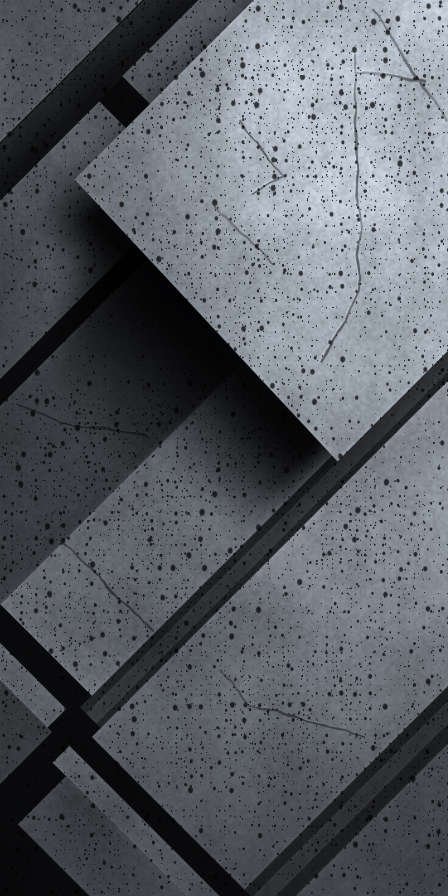
Write a Shadertoy shader that draws this background.

```glsl
// Overlapping concrete slabs laid on the diagonal, with dark grooves and a deep cast shadow.
// Slabs are boxes in rotated axes: q.x runs down-right, q.y runs up-right.
// Noise stains, hashed pores and wobbling line cracks weather the surfaces.

const vec3 TINT = vec3(0.95, 1.0, 1.05);
const float FAR = 9.0;            // open end of a slab
const float STAIN = 0.42;         // strength of broad blotches
const float GRAIN = 0.20;         // strength of fine speckle
const float PORE_DEPTH = 0.72;
const float CRACK_DEPTH = 0.55;
const float CRACK_WIDTH = 0.0026;
const float BIG_SKEW = 0.035;     // slight turn of the top slab
const float BIG_EDGE = -0.234;    // its lower-left edge

// Crack segments: start xy, end xy, canvas width = 1
const vec4 CRACKS[12] = vec4[12](
    vec4(0.83, 1.98, 1.00, 1.73), vec4(0.79, 1.84, 0.95, 1.82),
    vec4(0.79, 1.88, 0.805, 1.35), vec4(0.805, 1.35, 0.72, 1.19),
    vec4(0.54, 1.73, 0.63, 1.61), vec4(0.63, 1.61, 0.565, 1.565),
    vec4(0.48, 1.54, 0.61, 1.41), vec4(0.04, 1.10, 0.17, 1.05),
    vec4(0.17, 1.05, 0.33, 1.03), vec4(0.14, 0.79, 0.34, 0.59),
    vec4(0.495, 0.50, 0.56, 0.425), vec4(0.56, 0.425, 0.81, 0.355));

float hash(vec2 p) {
    vec3 h = fract(vec3(p.xyx) * 0.1031);
    h += dot(h, h.yzx + 33.33);
    return fract((h.x + h.y) * h.z);
}

float noise(vec2 p) {
    vec2 i = floor(p), f = fract(p);
    f = f * f * (3.0 - 2.0 * f);
    return mix(mix(hash(i), hash(i + vec2(1, 0)), f.x),
               mix(hash(i + vec2(0, 1)), hash(i + vec2(1, 1)), f.x), f.y);
}

float fbm(vec2 p) {
    float sum = 0.0, amp = 0.5;
    for (int i = 0; i < 5; i++) {
        sum += amp * noise(p);
        p = mat2(1.6, 1.2, -1.2, 1.6) * p + 7.3;
        amp *= 0.5;
    }
    return sum;
}

float boxDist(vec2 q, vec2 lo, vec2 hi) {
    vec2 d = max(lo - q, q - hi);
    return max(d.x, d.y) * 0.7071;
}

// Lays a flat shape over the tone, with a faint pale lip along its rim
void lay(inout float tone, vec2 q, vec2 lo, vec2 hi, float shade) {
    float d = boxDist(q, lo, hi), soft = 0.8 / iResolution.x;
    float lip = 1.0 + 0.13 * exp(-abs(d) * 220.0);
    tone = mix(tone, shade * lip, 1.0 - smoothstep(-soft, soft, d));
}

float pores(vec2 p) {
    float pits = 0.0;
    for (int i = 0; i < 3; i++) {
        float cells = 32.0 * pow(1.7, float(i));
        vec2 g = p * cells + float(i) * 17.0, id = floor(g);
        vec2 centre = 0.3 + 0.4 * vec2(hash(id + 3.1), hash(id + 8.7));
        float radius = mix(0.05, 0.20, pow(hash(id + 5.5), 2.0));
        float present = step(hash(id), 0.12 + 0.4 * noise(p * 5.0 + 20.0));
        float d = length((fract(g) - centre) * vec2(1.0, 0.8));
        pits = max(pits, present * (1.0 - smoothstep(radius * 0.6, radius + 0.06, d)));
    }
    return pits;
}

float cracks(vec2 p) {
    vec2 w = p + 0.022 * (vec2(fbm(p * 14.0), fbm(p * 14.0 + 40.0)) - 0.48);
    float nearest = 1.0;
    for (int i = 0; i < 12; i++) {
        vec2 start = CRACKS[i].xy, along = CRACKS[i].zw - start;
        float t = clamp(dot(w - start, along) / dot(along, along), 0.0, 1.0);
        nearest = min(nearest, length(w - start - t * along));
    }
    float width = CRACK_WIDTH * (0.5 + noise(p * 25.0));
    return (1.0 - smoothstep(0.3 * width, width + 0.0015, nearest)) * (0.5 + 0.5 * noise(p * 12.0));
}

void mainImage(out vec4 fragColor, in vec2 fragCoord) {
    vec2 p = fragCoord / iResolution.xy * vec2(1.0, 2.0);
    vec2 q = vec2(p.x + 2.0 - p.y, p.x - 2.0 + p.y);
    float tone = 0.035;

    // Upper-left slabs, channel and small block
    lay(tone, q, vec2(-FAR), vec2(0.318, FAR), 0.34);
    lay(tone, q, vec2(0.322, -FAR), vec2(0.445, FAR), mix(0.13, 0.06, smoothstep(0.32, 0.44, q.x)));
    lay(tone, q, vec2(0.448, -FAR), vec2(0.846, -0.005), mix(0.25, 0.36, smoothstep(-0.8, -0.1, q.y)));
    lay(tone, q, vec2(0.443, 0.103), vec2(0.58, FAR), 0.33);

    // Left recess, middle slab and the groove beside it
    lay(tone, q, vec2(0.906, -FAR), vec2(1.35, FAR), 0.23);
    lay(tone, q, vec2(1.758, -1.40), vec2(1.85, FAR), 0.12);
    lay(tone, q, vec2(1.785, -1.40), vec2(1.83, FAR), 0.19);

    // Lower-left floor slabs and pale strips
    float cornerFade = smoothstep(-0.2, 0.7, p.y);
    lay(tone, q, vec2(1.3, -FAR), vec2(1.75, -1.518), 0.20);
    lay(tone, q, vec2(1.3, -1.518), vec2(1.73, -1.435), 0.35);
    lay(tone, q, vec2(1.82, -1.585), vec2(FAR, -1.51), 0.26 + 0.2 * cornerFade);
    lay(tone, q, vec2(1.88, -1.80), vec2(FAR, -1.585), 0.25);
    lay(tone, q, vec2(1.35, -1.348), vec2(1.758, FAR), 0.41);

    // Lower-right slab, its groove and the corner slab
    lay(tone, q, vec2(2.531, -1.44), vec2(2.66, FAR), 0.11);
    lay(tone, q, vec2(2.565, -1.44), vec2(2.615, FAR), 0.18);
    lay(tone, q, vec2(2.66, -1.44), vec2(FAR), 0.27);
    float lowerShade = 0.34 + 0.19 * smoothstep(-1.45, -0.2, q.y) - 0.07 * smoothstep(2.1, 2.55, q.x);
    lay(tone, q, vec2(1.85, -1.44), vec2(2.531, FAR), lowerShade);

    // Shadow cast by the top slab, then the slab itself
    vec2 big = q + vec2(0.0, BIG_SKEW * (q.x - 0.573));
    float reach = mix(0.26, 0.60, smoothstep(0.7, 1.0, q.x)) - 0.16 * smoothstep(1.33, 1.37, q.x);
    float span = smoothstep(0.48, 0.72, q.x) * (1.0 - smoothstep(1.68, 1.83, q.x));
    tone *= mix(1.0, 0.06 + 0.94 * smoothstep(0.03, reach, BIG_EDGE - big.y), span);
    float bigShade = mix(0.41, 0.73, smoothstep(0.12, 0.75, p.x)) - 0.15 * (1.0 - smoothstep(0.95, 1.6, p.y));
    lay(tone, big, vec2(0.567, BIG_EDGE), vec2(1.783, FAR), bigShade);

    // Weathered concrete
    float blotch = fbm(p * 5.0) + 0.4 * fbm(p * vec2(13.0, 3.0) + 9.0) - 0.68;
    float speckle = noise(p * 190.0) * 0.6 + noise(p * 90.0) * 0.4 - 0.5;
    tone *= 1.0 + STAIN * blotch + GRAIN * speckle;
    float crack = cracks(p);
    tone += 0.10 * tone * cracks(p + vec2(0.003, -0.003));
    tone *= (1.0 - PORE_DEPTH * pores(p)) * (1.0 - CRACK_DEPTH * crack);
    fragColor = vec4(clamp(tone * TINT + vec3(0.0, 0.0, 0.004), 0.0, 1.0), 1.0);
}
```
